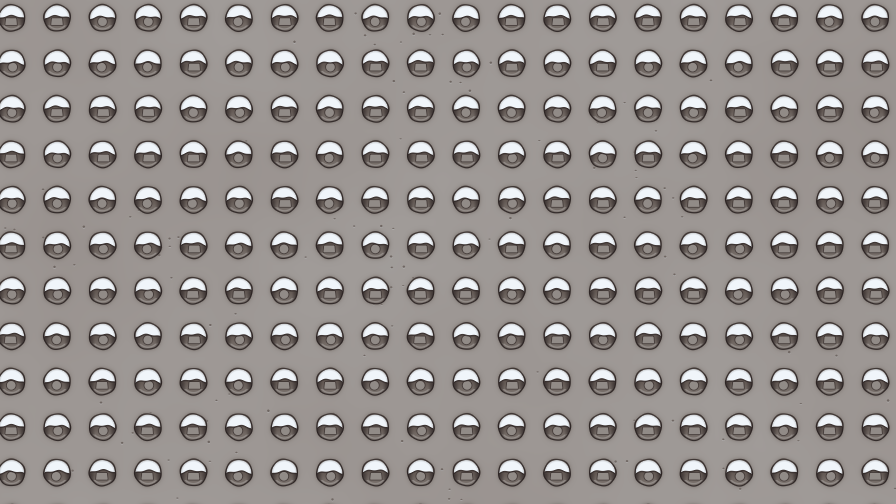
Give the GLSL for this texture, as a Shadertoy shader.

```glsl
// Warm grey metal plate with a 20 by 11 grid of polished dome studs and sparse pits.
#define PITCH 0.0902              // stud spacing, in canvas heights
#define FIRST vec2(0.0231, 0.0625) // centre of the lower left stud
#define RADIUS 0.305              // stud radius, in pitches
#define RIM 0.09                  // dark outline width, in stud radii
#define HORIZON 0.16              // lower edge of the bright cap
#define WEAR 0.10                 // share of pitted cells in worn zones
#define PLATE vec3(0.615, 0.592, 0.580)
#define SHADE vec3(0.50, 0.47, 0.45)
#define UMBER vec3(0.38, 0.34, 0.32)
#define INK vec3(0.16, 0.13, 0.13)
#define SILVER vec3(0.76, 0.77, 0.78)
#define SKY vec3(0.94, 0.96, 0.98)

vec2 hash2(vec2 p) {
    vec3 h = fract(p.xyx * vec3(0.1031, 0.1030, 0.0973) + 0.37);
    h += dot(h, h.yzx + 33.33);
    return fract((h.xx + h.yz) * h.zy);
}

// Coverage of the inside of a distance field, softened over one pixel.
float cover(float d, float px) {
    return clamp(0.5 - d / px, 0.0, 1.0);
}

float roundBox(vec2 p, vec2 halfSize, float r) {
    vec2 e = abs(p) - halfSize + r;
    return length(max(e, 0.0)) + min(max(e.x, e.y), 0.0) - r;
}

float clouds(vec2 p) {
    float sum = 0.0, amp = 0.5;
    for (int i = 0; i < 4; i++) {
        sum += amp * sin(p.x + 1.3 * sin(p.y)) * cos(p.y + sin(0.7 * p.x));
        p = mat2(1.3, 1.1, -1.1, 1.3) * p + 1.7;
        amp *= 0.5;
    }
    return sum;
}

// Plate tone with broad stains, plus small pits that have a bright lower lip.
vec3 plate(vec2 uv, float px) {
    vec3 col = PLATE + clouds(uv * 5.0) * vec3(0.020, 0.026, 0.027);
    vec2 grid = uv * 52.0;
    vec2 cell = floor(grid);
    vec2 rnd = hash2(cell + 71.0);
    float worn = smoothstep(0.1, 0.5, clouds(cell * 0.11 + 2.0));
    float pit = step(rnd.x, WEAR * worn + 0.006);
    vec2 p = fract(grid) - 0.3 - 0.4 * hash2(cell + 19.0);
    float size = 0.05 + 0.08 * rnd.y;
    p.x *= 0.6 + 0.4 * rnd.y;
    float soft = px * 52.0;
    col = mix(col, SILVER, 0.5 * pit * cover(length(p + vec2(0.0, 0.08)) - size, soft));
    return mix(col, UMBER, 0.8 * pit * cover(length(p) - size, soft));
}

// Mirror finish in stud units: bright cap above, reflected plate below.
vec3 dome(vec2 q, vec2 rnd, float px) {
    float r = length(q);
    vec3 col = mix(UMBER, SHADE, smoothstep(0.1, -0.8, q.y) * 0.7);
    col = mix(col, INK, 0.6 * smoothstep(0.45, 0.9, abs(q.x)) * smoothstep(0.3, -0.2, q.y));

    // Reflected neighbour: a disc on some studs, a panel on the others.
    vec2 p = q - vec2(0.16 * (rnd.x - 0.5), -0.27);
    float disc = length(p) - 0.34;
    p.x *= 1.0 + 0.25 * p.y;
    float panel = roundBox(p, vec2(0.42, 0.27), 0.09);
    float shape = rnd.y < 0.5 ? disc : panel;
    col = mix(col, INK, 0.55 * cover(abs(shape) - 0.04, px));
    col = mix(col, mix(SHADE, PLATE, 0.6), cover(shape + 0.03, px));

    // Pale crescent near the foot.
    float foot = max(abs(r - 0.80) - 0.05, q.y + 0.55);
    col = mix(col, PLATE, 0.7 * cover(foot, px));

    // Cap with a wavy horizon and a dark line under it.
    float edge = HORIZON - 0.22 * q.x * q.x + 0.05 * sin(q.x * 6.0 + rnd.x * 6.28)
               + 0.10 * (rnd.y - 0.5);
    float cap = max(edge - q.y, r - 0.90);
    float line = max(abs(q.y - edge + 0.05) - 0.06, r - 0.9);
    col = mix(col, INK, 0.6 * cover(line, px));
    vec3 light = mix(SKY, SILVER, smoothstep(0.72, 0.95, r));
    return mix(col, light, cover(cap, px));
}

void mainImage(out vec4 fragColor, in vec2 fragCoord) {
    vec2 uv = fragCoord / iResolution.y;
    float px = 1.0 / iResolution.y;
    vec3 col = plate(uv, px);

    // Nearest stud, with a slightly uneven outline.
    vec2 g = (uv - FIRST) / PITCH;
    vec2 id = floor(g + 0.5);
    vec2 rnd = hash2(id + 5.0);
    vec2 q = (g - id) / RADIUS;
    float studPx = px / (PITCH * RADIUS);
    float wobble = 0.02 * sin(5.0 * atan(q.y, q.x + 1e-4) + 6.28 * rnd.x);
    float d = length(q) - 1.0 + wobble;

    // Contact shadow, dome, then dark rim, heavier at the sides and foot.
    col = mix(col, SHADE, 0.75 * exp(-9.0 * max(d, 0.0)));
    vec3 stud = dome(q, rnd, studPx);
    float rimDark = mix(0.85, 0.6, smoothstep(0.2, 0.9, q.y));
    stud = mix(stud, INK, rimDark * cover(-d - RIM, studPx));
    col = mix(col, stud, cover(d, studPx));

    fragColor = vec4(col, 1.0);
}
```
